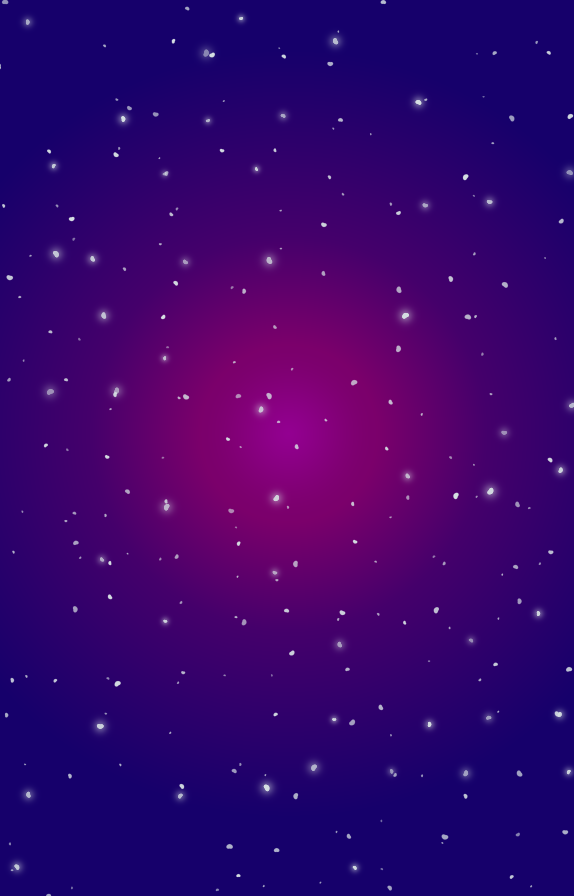
This background is drawn by a Shadertoy shader. Its source:

```glsl
// A magenta glow fading through violet into deep indigo, strewn with pale stars.
// The glow is a radial ramp; the stars are three jittered grids of hashed
// cells: large haloed stars, plain uneven flecks, and fine dust.

// Integer hash: three values in 0..1 for each cell and seed
vec3 hash3(ivec3 cell) {
    uvec3 v = uvec3(cell + 64) * 1664525u + 1013904223u;
    v.x += v.y * v.z; v.y += v.z * v.x; v.z += v.x * v.y;
    v ^= v >> 16u;
    v.x += v.y * v.z; v.y += v.z * v.x; v.z += v.x * v.y;
    return vec3(v >> 8u) / 16777216.0;
}

// Radial ramp; r is the distance in canvas heights
vec3 nebula(float r) {
    vec3 colour = mix(vec3(0.59, 0.0, 0.59), vec3(0.48, 0.0, 0.42), smoothstep(-0.03, 0.105, r));
    colour = mix(colour, vec3(0.27, 0.0, 0.42), clamp((r - 0.10) / 0.12, 0.0, 1.0));
    return mix(colour, vec3(0.085, 0.0, 0.42), clamp((r - 0.22) / 0.21, 0.0, 1.0));
}

// Opacity of one layer of stars with at most one star in each cell
float starLayer(vec2 p, int layer, float rows, float density, float size, float halo) {
    vec2 cell = floor(p * rows);
    vec3 place = hash3(ivec3(ivec2(cell), layer));
    vec3 look = hash3(ivec3(ivec2(cell), layer + 10));
    if (place.z > density) return 0.0;

    // Uneven disc: a radius that wavers with the angle
    vec2 d = p - (cell + mix(vec2(0.2), vec2(0.8), place.xy)) / rows;
    float angle = atan(d.y, d.x) + 6.2832 * look.x;
    float radius = size * mix(0.65, 1.2, look.y);
    float edge = radius * (1.0 + 0.17 * cos(2.0 * angle) + 0.07 * sin(3.0 * angle));

    float pixel = 0.75 / iResolution.y;
    float r = length(d);
    float disc = 1.0 - smoothstep(-pixel, pixel, r - edge);
    float glow = halo * exp(-r * r / (radius * radius * 4.5));
    return max(disc, glow) * mix(0.55, 1.0, sqrt(look.z));
}

void mainImage(out vec4 fragColor, in vec2 fragCoord) {
    vec2 p = fragCoord / iResolution.y;
    vec2 centre = vec2(0.503 * iResolution.x / iResolution.y, 0.516);
    vec3 colour = nebula(length(p - centre));

    // Dust first, then flecks, then the haloed stars on top
    vec3 starlight = vec3(0.84, 0.88, 0.89);
    colour = mix(colour, starlight, 0.8 * starLayer(p + 0.013, 3, 17.0, 0.62, 0.0013, 0.0));
    colour = mix(colour, starlight, starLayer(p + 0.027, 2, 16.0, 0.65, 0.0027, 0.0));
    colour = mix(colour, starlight, starLayer(p, 1, 12.0, 0.62, 0.0031, 0.45));

    fragColor = vec4(colour, 1.0);
}
```
